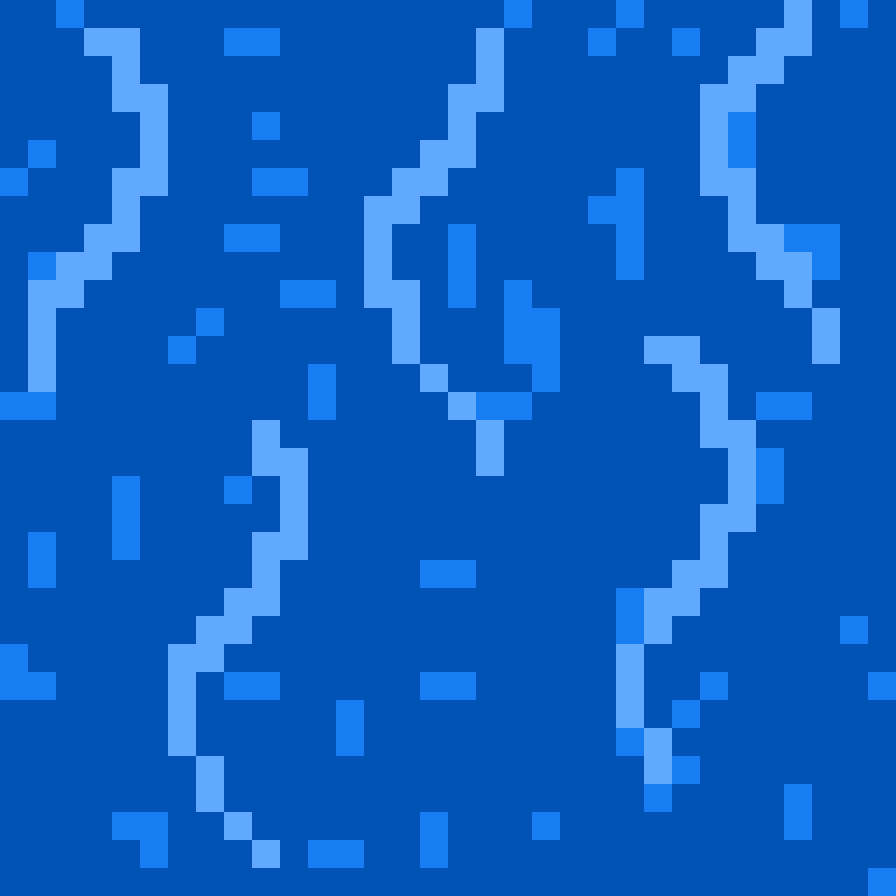
This texture is drawn by a Shadertoy shader. Its source:

```glsl
// Integer hash: three random values in 0..1
vec3 hash3(int seed) {
    uvec3 v = uvec3(seed, 7, 19) * 1664525u + 1013904223u;
    for (int i = 0; i < 2; i++) {
        v.x += v.y * v.z;
        v.y += v.z * v.x;
        v.z += v.x * v.y;
        v ^= v >> 16u;
    }
    return vec3(v >> 8u) / 16777216.0;
}

// Short runs of cells: upright, level, diagonal or single
bool isSpeck(vec2 cell) {
    for (int i = 0; i < 49; i++) {
        vec3 rnd = hash3(i);
        vec2 home = floor((vec2(i % 7, i / 7) + rnd.xy) * 32.0 / 7.0);
        vec2 offset = mod(cell - home + 16.0, 32.0) - 16.0;
        vec2 dir = rnd.z < 0.32 ? vec2(0, 1)
                 : rnd.z < 0.55 ? vec2(1, 0)
                 : rnd.z < 0.70 ? vec2(1, 1) : vec2(1, -1);
        float size = rnd.z < 0.13 ? 3.0 : rnd.z < 0.75 ? 2.0 : 1.0;
        float along = max(abs(offset.x), abs(offset.y));
        if (along < size && offset == dir * along) return true;
    }
    return false;
}

float wavePath(float row, float centre, float peak) {
    return floor(centre + 2.0 * cos((row - peak) * 0.43) + 0.5);
}

// Long winding strokes: three in the upper half, two in the lower
bool isWave(vec2 cell) {
    for (int i = 0; i < 5; i++) {
        bool upper = i < 3;
        float n = float(upper ? i : i - 3);
        float centre = upper ? 3.0 + 12.0 * n : 8.0 + 16.0 * n;
        float top = upper ? 1.0 - floor(n / 2.0) : 15.0 - 3.0 * n;
        float peak = upper ? 4.0 - 3.0 * n : 3.0 + 2.0 * n;
        float size = upper && i != 1 ? 13.0 : 16.0;

        float row = 31.0 - cell.y - top;
        if (row < 0.0 || row >= size) continue;
        float here = wavePath(row, centre, peak);
        // The tail steps diagonally, the rest has filled corners
        float next = row > 9.0 ? here : wavePath(row + 1.0, centre, peak);
        if (cell.x >= min(here, next) && cell.x <= max(here, next)) return true;
    }
    return false;
}

vec3 cellColor(vec2 cell) {
    cell = mod(cell, 32.0);
    if (isWave(cell)) return vec3(0.38, 0.66, 1.0);
    if (isSpeck(cell)) return vec3(0.09, 0.49, 0.95);
    return vec3(0.0, 0.325, 0.71);
}

void mainImage(out vec4 fragColor, in vec2 fragCoord) {
    vec2 p = fragCoord / iResolution.y * 32.0 - 0.5;
    vec2 cell = floor(p);

    // Blend neighbouring cells over one pixel at their borders
    vec2 blend = clamp((p - cell - 0.5) * iResolution.y / 32.0 + 0.5, 0.0, 1.0);
    vec3 below = mix(cellColor(cell), cellColor(cell + vec2(1, 0)), blend.x);
    vec3 above = mix(cellColor(cell + vec2(0, 1)), cellColor(cell + 1.0), blend.x);
    fragColor = vec4(mix(below, above, blend.y), 1.0);
}
```
